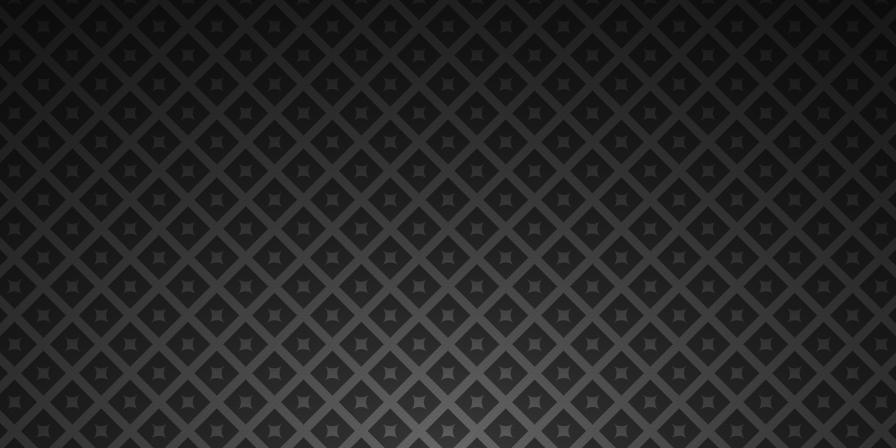
Write a Shadertoy shader that draws this pattern.

```glsl
// Dark diagonal trellis: diamond panels between crossing bands, each panel
// holding a small concave four-pointed star. The lattice is folded in rotated
// coordinates, then lit by a soft glow rising from the bottom centre.

#define PERIOD       0.129   // horizontal repeat, in canvas heights
#define ROW_OFFSET   0.038   // height of the lowest centred star
#define PANEL_SIZE   0.39    // panel half size, 0.5 would close the bands
#define STAR_TIP     0.122   // star corner, in periods
#define STAR_WAIST   0.084   // star side midpoint, in periods
#define GLOW_COLOR   vec3(0.40, 0.40, 0.40)
#define GLOW_WIDTH   0.70    // horizontal squeeze of the glow distance
#define PANEL_SHADE  0.51
#define STAR_SHADE   0.91
#define GRAIN        0.035
#define GRAIN_FREQ   560.0

// Square with its four sides cut by circular arcs.
float starDistance(vec2 p) {
    p = abs(p);
    if (p.x > p.y) p = p.yx;
    float sag = STAR_TIP - STAR_WAIST;
    float radius = (STAR_TIP * STAR_TIP + sag * sag) / (2.0 * sag);
    float arc = radius - length(p - vec2(0.0, STAR_WAIST + radius));
    return max(p.y - STAR_TIP, arc);
}

// Fine woven surface from layered sines.
float weave(vec2 p) {
    float a = sin((p.x + p.y) * GRAIN_FREQ);
    float b = sin((p.x - 0.8 * p.y) * GRAIN_FREQ * 0.83);
    float c = sin(p.y * GRAIN_FREQ * 1.27 + 2.0 * sin(p.x * 93.0));
    return (a + b + c) / 3.0;
}

float coverage(float dist, float pixel) {
    return 1.0 - smoothstep(-0.7 * pixel, 0.7 * pixel, dist);
}

void mainImage(out vec4 fragColor, in vec2 fragCoord) {
    vec2 canvas = (fragCoord - vec2(0.5 * iResolution.x, 0.0)) / iResolution.y;
    float pixel = 1.0 / (iResolution.y * PERIOD);

    // Fold the diagonal lattice into one cell
    vec2 p = (canvas - vec2(0.0, ROW_OFFSET)) / PERIOD;
    vec2 diagonal = vec2(p.x + p.y, p.x - p.y);
    vec2 cell = diagonal - floor(diagonal + 0.5);
    vec2 local = 0.5 * vec2(cell.x + cell.y, cell.x - cell.y);

    // Panel and star masks
    float panelDist = (max(abs(cell.x), abs(cell.y)) - PANEL_SIZE) * 0.7071;
    float panel = coverage(panelDist, pixel);
    float star = coverage(starDistance(local), pixel);

    // Panels and stars are slightly darker toward the top
    float shade = mix(1.0, PANEL_SHADE - 0.10 * local.y, panel);
    shade = mix(shade, STAR_SHADE - 0.45 * local.y, star);

    // Glow from the bottom centre
    float d = length(canvas * vec2(GLOW_WIDTH, 1.0));
    vec3 light = GLOW_COLOR * exp(-0.9 * d - 0.28 * d * d);

    vec3 color = light * shade * (1.0 + GRAIN * weave(canvas));
    fragColor = vec4(color, 1.0);
}
```
